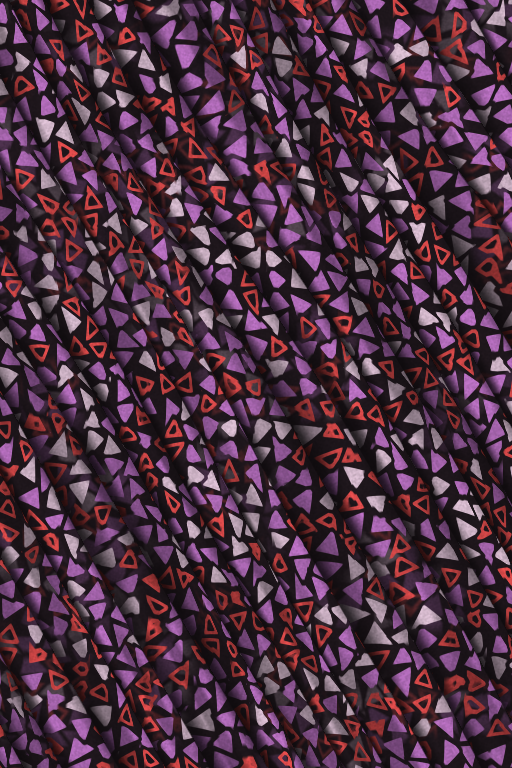
Give the GLSL for this texture, as a WebGL 1 fragment shader.

```glsl
precision highp float;
uniform vec2 u_resolution;

// Palette
const vec3 GROUND = vec3(0.115, 0.085, 0.105);
const vec3 PURPLE = vec3(0.66, 0.40, 0.69);
const vec3 LILAC = vec3(0.77, 0.67, 0.74);
const vec3 RED = vec3(0.80, 0.27, 0.27);
const float PURPLE_SHARE = 0.45;
const float LILAC_SHARE = 0.24;

// Print, in cells
const float CELL = 0.0300;
const float JITTER = 0.28;
const float INRADIUS = 0.315;
const float GAP = 0.14;
const float STROKE = 0.068;
const float GHOST = 0.30;

// Pleats, in canvas heights
const vec2 ACROSS = vec2(0.88, 0.475);
const float PLEAT_WIDTH = 0.052;
const float SQUEEZE = 1.14;
const float SHADOW = 0.10;

float hash(vec2 p) {
  vec3 q = fract(vec3(p.xyx) * vec3(0.1031, 0.1030, 0.0973));
  q += dot(q, q.yzx + 33.33);
  return fract((q.x + q.y) * q.z);
}

float noise(vec2 p) {
  vec2 i = floor(p), f = fract(p);
  f = f * f * (3.0 - 2.0 * f);
  return mix(mix(hash(i), hash(i + vec2(1.0, 0.0)), f.x),
             mix(hash(i + vec2(0.0, 1.0)), hash(i + 1.0), f.x), f.y);
}

// Uneven triangle with softly rounded corners
float triangle(vec2 q, float angle, vec2 id) {
  float sum = 0.0;
  for (int i = 0; i < 3; i++) {
    float side = float(i);
    float a = angle + side * 2.0944 + 0.45 * (hash(id + side * 17.0) - 0.5);
    sum += exp(24.0 * (dot(q, vec2(cos(a), sin(a))) - INRADIUS));
  }
  return log(sum) / 24.0;
}

// Scattered triangles: colour in rgb, coverage in a
vec4 printLayer(vec2 p, float blur) {
  vec2 base = floor(p);
  float nearest = 9.0, second = 9.0;
  vec2 owner = base;
  for (int y = -1; y <= 1; y++) {
    for (int x = -1; x <= 1; x++) {
      vec2 id = base + vec2(float(x), float(y));
      vec2 shift = vec2(hash(id + 3.1), hash(id + 8.7)) - 0.5;
      vec2 q = p - id - 0.5 - JITTER * shift;
      float flip = step(0.5, fract(0.5 * (id.x + id.y))) * 3.1416;
      float turn = flip - 1.57 + 1.3 * (hash(id + 21.3) - 0.5);
      float d = triangle(q * vec2(1.08, 0.92), turn, id);
      if (d < nearest) {
        second = nearest;
        nearest = d;
        owner = id;
      } else {
        second = min(second, d);
      }
    }
  }
  float shape = max(nearest, 0.5 * (nearest - second + GAP));
  float kind = hash(owner + 41.9);
  vec3 ink = kind < PURPLE_SHARE ? PURPLE : LILAC;
  if (kind > PURPLE_SHARE + LILAC_SHARE) {
    ink = RED;
    shape = abs(shape + STROKE) - STROKE;
  }
  ink *= 0.92 + 0.14 * hash(owner + 60.2);
  return vec4(ink, 1.0 - smoothstep(-blur, blur, shape));
}

void main() {
  vec2 p = gl_FragCoord.xy / u_resolution.y;
  float pixel = 1.0 / u_resolution.y;

  // Irregular, gently bending pleats
  vec2 along = vec2(ACROSS.y, -ACROSS.x);
  float u = dot(p, ACROSS), v = dot(p, along);
  float bend = 0.7 * noise(p * 2.3 + 5.0) + 0.55 * noise(vec2(u * 13.0, v * 1.2));
  float pleat = u / PLEAT_WIDTH + bend;
  float id = floor(pleat), f = fract(pleat);

  // Cloth compresses towards the fold and slips from pleat to pleat
  float folded = f + 0.3 * f * (f - 1.0);
  float slip = hash(vec2(id, 7.0));
  float clothU = (id * 1.37 + folded) * PLEAT_WIDTH * SQUEEZE;
  float clothV = v + slip * 0.4;
  vec2 cloth = (clothU * ACROSS + clothV * along) / CELL;

  // Print over a faint layer showing through
  float blur = 0.65 * pixel / CELL;
  vec4 ink = printLayer(cloth, blur);
  vec4 under = printLayer(cloth * 0.95 + vec2(37.4, 19.6), blur * 2.5);
  float sheer = GHOST * smoothstep(0.35, 0.75, noise(p * 14.0));
  vec3 ground = mix(GROUND, under.rgb, under.a * sheer);

  // Deep crease, lit crest, softer secondary folds
  float depth = hash(vec2(id, 31.0));
  float crease = smoothstep(0.0, 0.20 + 0.3 * depth, f);
  float crest = 1.0 - (0.1 + 0.35 * depth) * smoothstep(0.7, 1.0, f);
  float ripple = mix(0.66, 1.1, smoothstep(0.2, 0.65, noise(vec2(u * 55.0, v * 4.5))));
  float edge = smoothstep(0.0, 1.5 * pixel / PLEAT_WIDTH, 1.0 - f);
  float light = min(mix(SHADOW, 1.0, crease * crest * edge) * ripple, 1.04);

  // Ink falls off faster in shade than the dark cloth; fine weave on both
  float weave = 0.92 + 0.16 * noise(vec2(u, v) * 430.0);
  ground *= mix(0.5, 1.0, light);
  vec3 print = ink.rgb * mix(0.12, 1.0, light);
  gl_FragColor = vec4(mix(ground, print, ink.a) * weave, 1.0);
}
```
